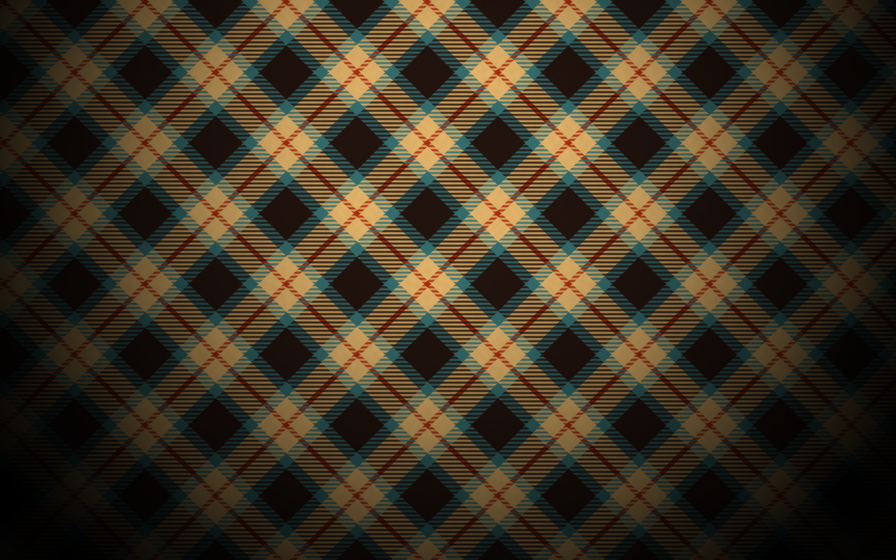
Reproduce this pattern procedurally as a Shadertoy shader.

```glsl
#define PERIOD 0.252                 // repeat width, in canvas heights
#define ANCHOR vec2(-0.0365, -0.0073) // centre of one light diamond
#define CREAM_EDGE 0.198             // band limits, in repeats from centre
#define TEAL_EDGE 0.308
#define RED_HALF 0.024
#define TWILL_LINES 34.0             // twill ridges per repeat
#define LIGHT_CENTRE vec2(0.0, 0.20)
#define LIGHT_INNER 0.15
#define LIGHT_OUTER 1.0

const float PI = 3.14159265;
const vec3 CREAM = vec3(0.87, 0.69, 0.41);
const vec3 TEAL  = vec3(0.21, 0.42, 0.42);
const vec3 DARK  = vec3(0.13, 0.075, 0.055);
const vec3 RED   = vec3(0.66, 0.17, 0.05);

// Antialiased step up at an edge
float edge(float limit, float d, float blur) {
    return smoothstep(limit - blur, limit + blur, d);
}

// Thread colour across one set of stripes, mirrored about its red line
vec3 threadColor(float t, float blur) {
    float d = abs(fract(t + 0.5) - 0.5);
    vec3 color = mix(RED, CREAM, edge(RED_HALF, d, blur));
    color = mix(color, TEAL, edge(CREAM_EDGE, d, blur));
    return mix(color, DARK, edge(TEAL_EDGE, d, blur));
}

// Share of warp over weft; ridges fade as they approach pixel size
float twill(float y, float pixel) {
    float w = PI * TWILL_LINES * pixel;
    float contrast = w < PI ? sin(w) / w : 0.0;
    return 0.5 + 0.42 * contrast * sin(2.0 * PI * TWILL_LINES * y);
}

void mainImage(out vec4 fragColor, in vec2 fragCoord) {
    vec2 p = (fragCoord - 0.5 * iResolution.xy) / iResolution.y;
    vec2 q = (p - ANCHOR) / PERIOD;
    float pixel = 1.0 / (PERIOD * iResolution.y);

    // Two diagonal stripe sets woven together
    vec3 warp = threadColor(q.x + q.y, pixel);
    vec3 weft = threadColor(q.x - q.y, pixel);
    vec3 cloth = mix(weft, warp, twill(q.y, pixel));

    // Faint thread grain, from layered sines
    float grain = sin(q.x * 61.0 + 2.0 * sin(q.y * 23.0)) * sin(q.y * 47.0 + sin(q.x * 31.0));
    cloth *= 1.0 + 0.015 * grain;

    // Pool of light above the middle, falling to black corners
    float light = 1.0 - smoothstep(LIGHT_INNER, LIGHT_OUTER, length(p - LIGHT_CENTRE));
    fragColor = vec4(cloth * (0.02 + 0.98 * light), 1.0);
}
```
